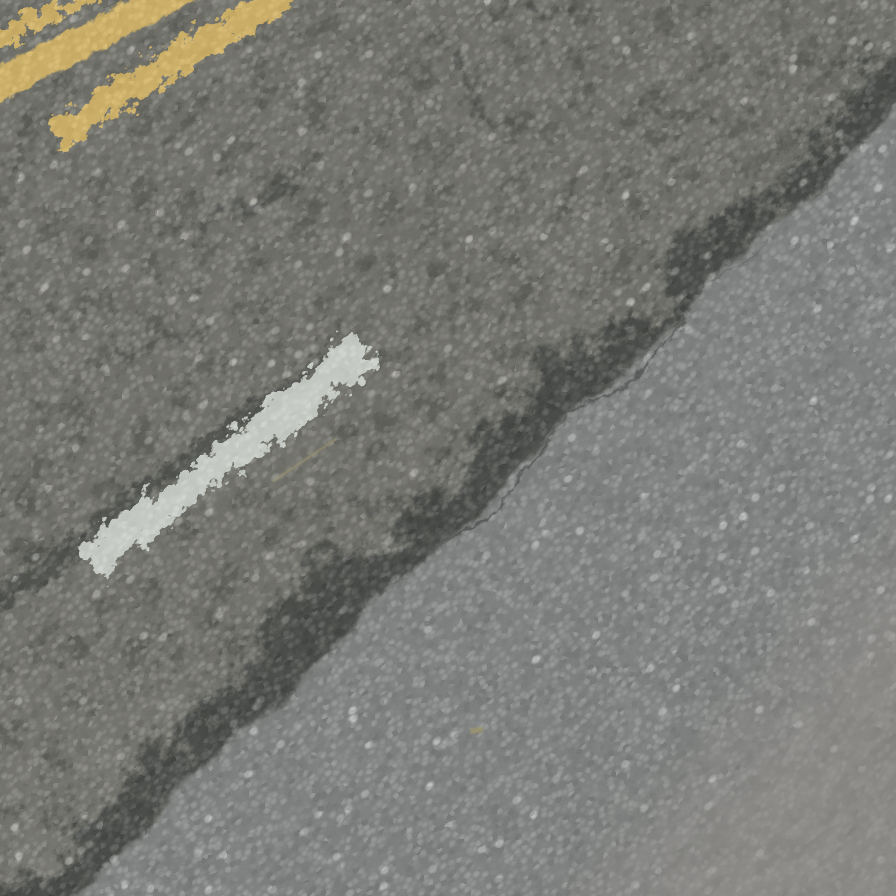
This texture is drawn by a three.js fragment shader. Its source:

```glsl
// Worn asphalt road with a crumbling diagonal seam and faded lane paint
#define OLD_ASPHALT vec3(0.455, 0.457, 0.430)
#define NEW_ASPHALT vec3(0.510, 0.520, 0.515)
#define NEAR_ASPHALT vec3(0.545, 0.540, 0.530)
#define TAR vec3(0.265, 0.275, 0.268)
#define WHITE_PAINT vec3(0.80, 0.82, 0.80)
#define YELLOW_PAINT vec3(0.83, 0.71, 0.41)
#define SEAM_START vec2(0.08, 0.0)
#define SEAM_DIR vec2(0.724, 0.690)
#define GRAIN_SCALE 150.0
#define GRAIN_CONTRAST 0.13
#define EDGE 0.002

varying vec2 vUv;

vec2 hash2(vec2 p) {
  vec3 q = fract(p.xyx * vec3(0.1031, 0.1030, 0.0973));
  q += dot(q, q.yzx + 33.33);
  return fract((q.xx + q.yz) * q.zy);
}

// Cellular noise: distance to the nearest point, and that cell's random value
vec2 cells(vec2 p) {
  vec2 base = floor(p), nearest = vec2(9.0, 0.0);
  for (int j = -1; j <= 1; j++) {
    for (int i = -1; i <= 1; i++) {
      vec2 cell = base + vec2(float(i), float(j));
      float d = length(cell + hash2(cell + 40.0) - p);
      if (d < nearest.x) nearest = vec2(d, hash2(cell + 91.0).x);
    }
  }
  return nearest;
}

// Layered cellular noise, centred on zero
float wear(vec2 p) {
  float sum = 0.0, weight = 0.5;
  for (int i = 0; i < 3; i++) {
    sum += weight * cells(p).x;
    p = mat2(1.6, 1.3, -1.3, 1.6) * p + 7.3;
    weight *= 0.6;
  }
  return (sum - 0.47) * 4.0;
}

float below(float limit, float blur, float v) {
  return 1.0 - smoothstep(limit - blur, limit + blur, v);
}

float bump(float x, float centre, float width) {
  float d = (x - centre) / width;
  return exp(-d * d);
}

// Signed distance to a square-ended bar running from a to b
float bar(vec2 p, vec2 a, vec2 b, float halfWidth) {
  vec2 axis = normalize(b - a), r = p - 0.5 * (a + b);
  vec2 d = abs(vec2(dot(r, axis), axis.x * r.y - axis.y * r.x));
  d -= vec2(0.5 * length(b - a), halfWidth);
  return length(max(d, 0.0)) + min(max(d.x, d.y), 0.0);
}

// Broken dark crack along a bent segment
float crack(vec2 p, vec2 a, vec2 b, float width, float worn) {
  p.y += 0.006 * sin(p.x * 95.0) + 0.003 * sin(p.x * 230.0);
  return below(0.0, 0.006, bar(p, a, b, width) + 0.006 * worn);
}

void main() {
  vec2 p = vUv, r = p - SEAM_START;
  vec2 along = vec2(dot(r, SEAM_DIR), SEAM_DIR.x * r.y - SEAM_DIR.y * r.x);
  float t = along.x;
  float coarse = wear(along * vec2(15.0, 22.0));
  float fine = wear(along * vec2(48.0, 65.0) + 17.0);
  float s = along.y + 0.005 * sin(t * 23.0) + 0.003 * sin(t * 61.0 + 1.0) + 0.003 * fine;

  // Old road above the seam, newer lane below, smooth blurred foreground
  float oldSide = smoothstep(-0.008, 0.008, s);
  float near = smoothstep(-0.05, 0.12, dot(p - vec2(0.81, 0.22), vec2(0.76, -0.65)) + 0.02 * coarse);
  vec3 colour = mix(NEW_ASPHALT, OLD_ASPHALT, oldSide);
  colour = mix(colour, NEAR_ASPHALT, near);
  colour += 0.012 * coarse * (1.0 - near);
  colour += 0.02 * oldSide * below(0.2, 0.15, p.y);

  // Tar band of varying width, with ragged upper side
  float width = 0.052 + 0.050 * bump(t, 0.41, 0.08) + 0.030 * bump(t, 0.82, 0.06)
    - 0.048 * bump(t, 0.92, 0.03) + 0.035 * bump(t, 0.985, 0.03)
    - 0.025 * bump(t, 1.12, 0.06) + 0.010 * bump(t, 1.27, 0.05);
  float ragged = s + 0.022 * coarse + 0.012 * fine;
  float tar = smoothstep(-0.004, 0.005, s) * below(width * 0.78, 0.018, ragged);
  tar *= 0.80 - 0.20 * smoothstep(-0.2, 0.9, fine) - 0.15 * smoothstep(0.03, 0.09, s);
  float split = abs(s + 0.006 + 0.006 * sin(t * 31.0));
  tar = max(tar, 0.6 * below(0.0015, 0.0015, split) * smoothstep(0.5, 0.6, t) * below(1.0, 0.15, t));

  // Dark joint beside the white line and scattered cracks
  float joint = bar(p, vec2(-0.05, 0.295), vec2(0.37, 0.602), 0.011);
  tar = max(tar, 0.62 * below(0.0, 0.007, joint + 0.010 * fine + 0.006 * coarse + 0.012 * p.x));
  float cracks = crack(p, vec2(0.51, 0.93), vec2(0.535, 0.875), 0.003, fine);
  cracks = max(cracks, crack(p, vec2(0.53, 0.875), vec2(0.58, 0.855), 0.002, fine));
  cracks = max(cracks, crack(p, vec2(0.55, 0.988), vec2(0.66, 0.988), 0.003, fine));
  cracks = max(cracks, crack(p, vec2(0.39, 0.438), vec2(0.48, 0.441), 0.003, fine));
  cracks = max(cracks, crack(p, vec2(0.13, 0.605), vec2(0.23, 0.635), 0.002, fine));
  cracks = max(cracks, crack(p, vec2(0.22, 0.75), vec2(0.33, 0.79), 0.006, fine + coarse));
  cracks = max(cracks, crack(p, vec2(0.71, 0.88), vec2(0.81, 0.868), 0.001, fine));
  float pits = below(-0.85, 0.25, coarse + 0.5 * fine) * oldSide;
  tar = max(tar, max(0.5 * cracks, 0.28 * pits));
  colour = mix(colour, TAR, tar);

  // Stone grains, stretched along the road
  vec2 g = along * vec2(0.8, 1.1) * GRAIN_SCALE;
  vec2 small = cells(g), large = cells(g * 0.42 + 5.0);
  float grain = (small.y - 0.5) * below(0.5, 0.3, small.x) + 0.45 * (0.48 - small.x);
  colour += GRAIN_CONTRAST * grain * mix(1.0, 0.35, near);
  float chips = smoothstep(0.86, 1.0, large.y) * below(0.26, 0.12, large.x);
  colour += 0.17 * chips * mix(1.0, 0.4, near);
  vec2 streak = cells(along * vec2(32.0, 80.0) + 3.0);
  colour += 0.045 * near * (streak.y - 0.5) * below(0.5, 0.4, streak.x);

  // Faded paint
  float chipped = 0.010 * fine + 0.005 * coarse;
  float white = bar(p, vec2(0.105, 0.373), vec2(0.405, 0.608), 0.019);
  white += chipped + 0.007 * bump(p.x, 0.22, 0.05);
  colour = mix(colour, WHITE_PAINT + 0.06 * grain, 0.92 * below(0.0, EDGE, white));
  float yellow = bar(p, vec2(-0.05, 0.881), vec2(0.25, 1.035), 0.017) + 0.3 * chipped;
  yellow = min(yellow, bar(p, vec2(0.065, 0.850), vec2(0.33, 1.018), 0.014) + 0.9 * chipped);
  yellow = min(yellow, bar(p, vec2(-0.02, 0.945), vec2(0.10, 1.01), 0.006) + 1.1 * chipped);
  colour = mix(colour, YELLOW_PAINT + 0.08 * grain, 0.92 * below(0.0, EDGE, yellow));

  // Dry leaf scrap and straw
  float litter = min(bar(p, vec2(0.525, 0.184), vec2(0.539, 0.186), 0.003),
    bar(p, vec2(0.305, 0.463), vec2(0.375, 0.510), 0.0008));
  colour = mix(colour, vec3(0.64, 0.60, 0.43), 0.7 * below(0.0, EDGE, litter));

  gl_FragColor = vec4(colour, 1.0);
}
```
